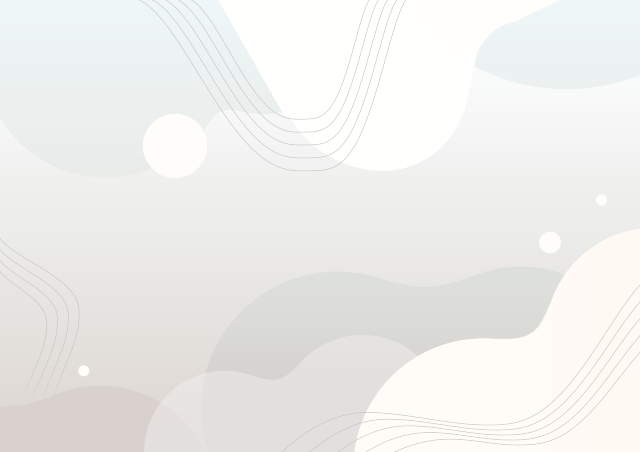
Give the GLSL for this background, as a Shadertoy shader.

```glsl
// Soft pastel backdrop of overlapping rounded blobs, dots and bundles of thin flowing lines.

const float SPAN = 768.0;         // canvas width in design units, y runs downward
const float LINE_HALF = 0.5;      // half thickness of the thin lines
const float LINE_ALPHA = 0.72;
const vec3 MIST = vec3(0.980, 0.984, 0.984);
const vec3 HAZE = vec3(0.925, 0.925, 0.918);
const vec3 CLAY = vec3(0.860, 0.832, 0.812);
const vec3 ICE = vec3(0.935, 0.965, 0.970);
const vec3 SAGE = vec3(0.914, 0.924, 0.914);
const vec3 WHITE = vec3(1.0, 1.0, 0.994);
const vec3 IVORY = vec3(1.0, 0.994, 0.980);
const vec3 STONE = vec3(0.868, 0.874, 0.860);
const vec3 TAUPE = vec3(0.828, 0.814, 0.804);
const vec3 ROSE = vec3(0.845, 0.812, 0.800);
const vec3 VEIL = vec3(0.935, 0.927, 0.925);
const vec3 CREAM = vec3(1.0, 0.988, 0.968);
const vec3 PEACH = vec3(1.0, 0.974, 0.955);
const vec3 LINE = vec3(0.765, 0.767, 0.753);
const vec3 DOTS[4] = vec3[4](vec3(210, 175, 38.5), vec3(660, 291, 13),
                             vec3(722, 240, 6.6), vec3(100.5, 445, 6.6));

float unitsPerPixel;

float disc(vec2 p, float x, float y, float r) { return length(p - vec2(x, y)) - r; }

float smoothUnion(float a, float b, float k) {
    float h = max(k - abs(a - b), 0.0) / k;
    return min(a, b) - 0.25 * k * h * h;
}

float fill(float d) { return smoothstep(0.6, -0.6, d / unitsPerPixel); }

// Antialiased stroke along the zero set of g
float stroke(float g) {
    float slope = max(length(vec2(dFdx(g), dFdy(g))), 1e-4);
    float d = abs(g) / slope * unitsPerPixel;
    return 1.0 - smoothstep(LINE_HALF - 0.5 * unitsPerPixel, LINE_HALF + 0.5 * unitsPerPixel, d);
}

float swell(float t, float k) { return smoothstep(0.0, 1.0, pow(abs(t), k)); }

// Rises from 0 at the peak to 1 at the given reach on each side
float bend(float x, float peak, vec2 reach, vec2 power) {
    float d = x - peak;
    return d < 0.0 ? swell(d / reach.x, power.x) : swell(d / reach.y, power.y);
}

// White drape hanging from the top edge
float drape(vec2 p) {
    float slant = max((262.0 + 0.57 * p.y - p.x) * 0.87, p.y - 139.0);
    float leftSide = max(min(disc(p, 460.0, 75.0, 130.0), slant), p.x - 460.0);
    float neck = max(max(p.y - 135.0, p.x - 568.0 + 0.22 * (p.y - 85.0)), 460.0 - p.x);
    float hollow = -disc(p, 632.0, 88.0, 64.0);
    float corner = max(max(p.y - 85.0, p.x - 622.0), max(hollow, 560.0 - p.x));
    float tip = max((p.y - 25.0 + 0.48 * (p.x - 620.0)) * 0.9, max(hollow, 560.0 - p.x));
    float body = min(disc(p, 460.0, 105.0, 100.0), min(leftSide, neck));
    return min(body, min(corner, tip));
}

float topLine(vec2 p, float s) {
    float depth = mix(205.0, 143.0, s);
    vec2 reach = mix(vec2(207, 130), vec2(137, 90), s);
    return p.y - depth + (depth + 3.0) * bend(p.x, mix(362.0, 357.0, s), reach, vec2(1.2, 2.0));
}

float leftLine(vec2 p, float s) {
    float peak = mix(378.0, 390.0, s), crest = mix(95.0, 56.0, s);
    float drop = p.y < peak ? crest + 3.0 : 35.0;
    vec2 reach = mix(vec2(100, 127), vec2(72, 120), s);
    return p.x - crest + drop * bend(p.y, peak, reach, vec2(1.3, 1.0));
}

float lowerLine(vec2 p, float s) {
    vec2 hump = mix(vec2(440, 495), vec2(540, 527), s);
    vec2 trough = mix(vec2(585, 510), vec2(620, 534), s);
    float fall = max(hump.x - p.x, 0.0) / mix(103.0, 70.0, s);
    float climb = clamp((p.x - trough.x) / mix(215.0, 185.0, s), 0.0, 1.0);
    float y = mix(hump.y, trough.y, smoothstep(hump.x, trough.x, p.x));
    y += (544.0 - hump.y) * fall * fall - mix(188.0, 135.0, s) * swell(climb, 1.4);
    return p.y - y;
}

void mainImage(out vec4 fragColor, in vec2 fragCoord) {
    unitsPerPixel = SPAN / iResolution.x;
    vec2 p = vec2(fragCoord.x, iResolution.y - fragCoord.y) * unitsPerPixel;

    // Vertical wash
    vec3 color = mix(MIST, HAZE, smoothstep(60.0, 300.0, p.y));
    color = mix(color, CLAY, clamp((p.y - 280.0) / 263.0, 0.0, 1.0));

    // Upper blobs
    vec3 cool = mix(ICE, SAGE, clamp(p.y / 205.0, 0.0, 1.0));
    float upperLeft = smoothUnion(disc(p, 127.0, 64.0, 149.0), disc(p, 315.0, 37.0, 100.0), 30.0);
    upperLeft = min(upperLeft, max(p.x - 300.0, p.y - 100.0));
    float upperRight = disc(p, 680.0, -130.0, 237.0);
    color = mix(color, cool, fill(min(upperLeft, upperRight)));
    color = mix(color, mix(WHITE, IVORY, 0.5 * fill(upperRight)), fill(drape(p)));

    // Lower blobs, back to front
    float hills = smoothUnion(disc(p, 405.0, 490.0, 164.0), disc(p, 625.0, 470.0, 150.0), 72.0);
    color = mix(color, mix(STONE, TAUPE, smoothstep(330.0, 500.0, p.y)), fill(hills));
    float mound = smoothUnion(disc(p, 120.0, 605.0, 142.0), disc(p, 0.0, 590.0, 102.0), 30.0);
    color = mix(color, ROSE, 0.85 * fill(mound));
    float cloud = smoothUnion(disc(p, 270.0, 542.0, 97.0), disc(p, 435.0, 502.0, 100.0), 45.0);
    color = mix(color, VEIL, 0.55 * fill(cloud));
    float dune = smoothUnion(disc(p, 580.0, 562.0, 156.0), disc(p, 786.0, 405.0, 132.0), 66.0);
    dune = min(dune, disc(p, 720.0, 520.0, 90.0));
    color = mix(color, mix(CREAM, PEACH, smoothstep(560.0, 790.0, p.x)), fill(dune));

    for (int i = 0; i < 4; i++) color = mix(color, IVORY, fill(disc(p, DOTS[i].x, DOTS[i].y, DOTS[i].z)));

    // Line bundles
    float ink = 0.0;
    for (int i = 0; i < 5; i++) {
        float s = float(i) / 4.0;
        ink = max(ink, max(stroke(topLine(p, s)), stroke(lowerLine(p, s))));
    }
    float fade = smoothstep(510.0, 420.0, p.y);
    for (int i = 0; i < 4; i++) ink = max(ink, fade * stroke(leftLine(p, float(i) / 3.0)));
    fragColor = vec4(mix(color, LINE, LINE_ALPHA * ink), 1.0);
}
```
